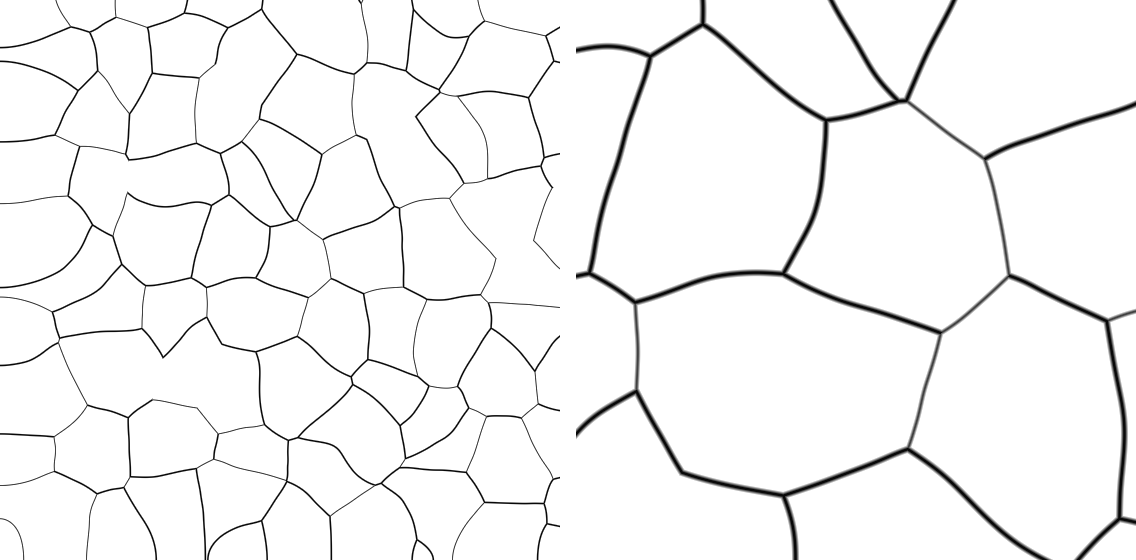
Left: the whole. Right: its middle third, enlarged.
This pattern is drawn by a three.js fragment shader. Its source:

```glsl
// Irregular network of thin black cell walls, gently bent, on white.
varying vec2 vUv;

const float CELLS = 8.2;          // cells across the canvas
const float JITTER = 0.8;         // scatter of the cell sites
const float BEND = 0.36;          // wall bending, in cells
const float BORDER = 0.075;       // zone where walls turn square to the border
const float THIN_WALL = 0.0015;
const float THICK_WALL = 0.0028;
const float SOFTNESS = 0.00195;   // width of the smoothed wall edge
const float THIN_SHARE = 0.3;
const float OPEN_SHARE = 0.06;    // share of walls left out
const vec3 PAPER = vec3(1.0);
const vec3 INK = vec3(0.03);

float hash(vec2 p) {
  vec3 q = fract(p.xyx * vec3(0.1031, 0.1030, 0.0973));
  q += dot(q, q.yzx + 33.33);
  return fract((q.x + q.y) * q.z);
}

vec2 hash2(vec2 p) {
  return vec2(hash(p + 17.3), hash(p + 71.9));
}

vec2 noise2(vec2 p) {
  vec2 i = floor(p);
  vec2 f = fract(p);
  vec2 u = f * f * f * (f * (f * 6.0 - 15.0) + 10.0);
  vec2 low = mix(hash2(i), hash2(i + vec2(1.0, 0.0)), u.x);
  vec2 high = mix(hash2(i + vec2(0.0, 1.0)), hash2(i + 1.0), u.x);
  return mix(low, high, u.y) - 0.5;
}

// Flattens a coordinate smoothly towards zero slope at x = 0
vec2 easeLow(vec2 x, float zone) {
  vec2 t = clamp(x, 0.0, zone);
  return max(x, zone) - zone * 0.5 + t * t / (2.0 * zone) - zone * 0.5;
}

// Canvas position to bent cell space
vec2 bend(vec2 uv) {
  vec2 p = easeLow(uv, BORDER);
  p = 1.0 - easeLow(1.0 - p, BORDER);
  p *= CELLS;
  p += BEND * noise2(p * 0.95 + 40.0);
  return p + 0.035 * noise2(p * 3.1 + 90.0) + 20.0;
}

vec2 site(vec2 cell) {
  return cell + 0.5 + JITTER * (hash2(cell) - 0.5);
}

vec2 nearestCell(vec2 p) {
  vec2 home = floor(p);
  vec2 best = home;
  float bestDist = 100.0;
  for (int y = -2; y <= 2; y++) {
    for (int x = -2; x <= 2; x++) {
      vec2 cell = home + vec2(float(x), float(y));
      vec2 r = site(cell) - p;
      float d = dot(r, r);
      if (d < bestDist) {
        bestDist = d;
        best = cell;
      }
    }
  }
  return best;
}

// Share of a soft sample covered by a line of the given width
float lineCover(float d, float width) {
  vec2 side = (vec2(0.5, -0.5) * width - d) / SOFTNESS + 0.5;
  side = clamp(side, 0.0, 1.0);
  return side.x - side.y;
}

float wallWidth(float pick) {
  return pick < OPEN_SHARE + THIN_SHARE ? THIN_WALL : THICK_WALL;
}

// Strongest wall around the cell; slopeX and slopeY undo the bending stretch
float walls(vec2 p, vec2 slopeX, vec2 slopeY) {
  vec2 own = nearestCell(p);
  vec2 a = site(own);
  float ink = 0.0;
  for (int y = -2; y <= 2; y++) {
    for (int x = -2; x <= 2; x++) {
      vec2 step2 = vec2(float(x), float(y));
      if (dot(step2, step2) < 0.5) continue;
      vec2 b = site(own + step2);
      vec2 n = normalize(b - a);
      float stretch = length(vec2(dot(n, slopeX), dot(n, slopeY)));
      float d = dot(0.5 * (a + b) - p, n) / max(stretch, 0.6);
      float pick = hash(own * 2.0 + step2 + 5.7);
      float drawn = step(OPEN_SHARE, pick);
      ink = max(ink, drawn * lineCover(d, wallWidth(pick)));
    }
  }
  return ink;
}

void main() {
  // Local slopes of the bent space keep wall widths even
  float e = 0.001;
  vec2 p = bend(vUv);
  vec2 slopeX = (bend(vUv + vec2(e, 0.0)) - p) / e;
  vec2 slopeY = (bend(vUv + vec2(0.0, e)) - p) / e;
  float ink = walls(p, slopeX, slopeY);
  gl_FragColor = vec4(mix(PAPER, INK, ink), 1.0);
}
```
